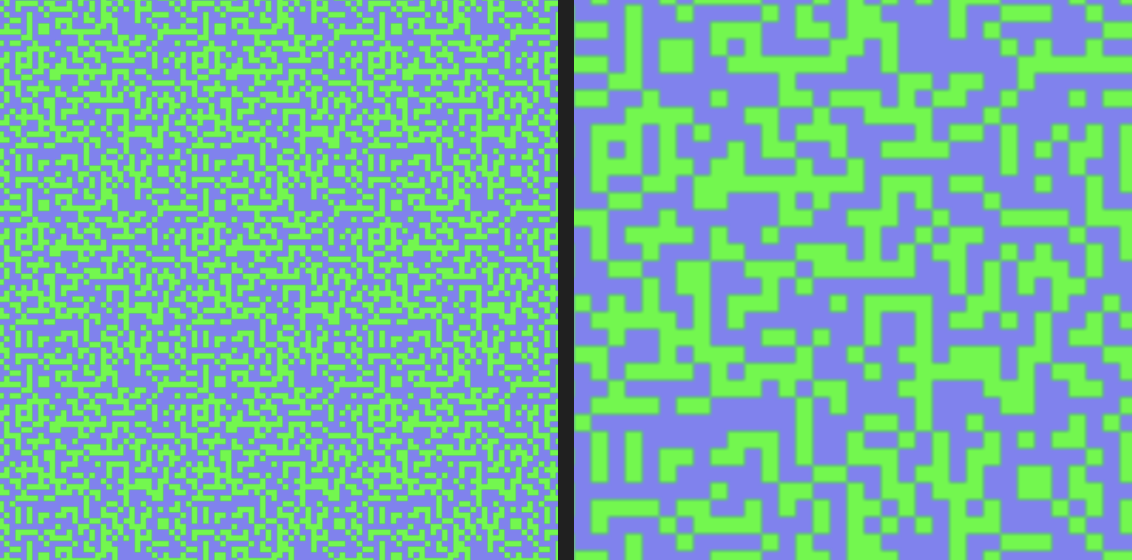
Left, the full canvas; right, a detail of the centre.
Write a Shadertoy shader that draws this pattern.

```glsl
#define REPEATS_DOWN 3.176
#define TILE_CELLS 31.0
#define GRID_SHIFT vec2(0.30, 0.64)
#define LIT_SHARE 0.43
#define THINNING 0.15
#define EDGE_SOFTNESS 0.20
#define EDGE_SHADE vec3(0.06, 0.0, 0.08)
#define VIOLET vec3(0.50, 0.51, 0.93)
#define GREEN vec3(0.45, 0.97, 0.31)
#define SEED 57u

// Integer hash of a cell, wrapped so that every tile is identical
float cellHash(vec2 cell) {
    uvec2 id = uvec2(mod(cell, TILE_CELLS) + 0.5);
    uint h = id.x * 1597u + id.y * 51749u + SEED * 7919u;
    h = (h ^ (h >> 16)) * 73244475u;
    h = (h ^ (h >> 15)) * 668265263u;
    h ^= h >> 16;
    return float(h & 65535u) / 65536.0;
}

// Random on/off cell; diagonal neighbours inhibit it, favouring thin strokes
float litCell(vec2 cell) {
    float level = cellHash(cell);
    for (int i = 0; i < 4; i++) {
        vec2 diagonal = vec2(i & 1, i >> 1) * 2.0 - 1.0;
        level -= THINNING * (cellHash(cell + diagonal) - 0.5);
    }
    return step(1.0 - LIT_SHARE, level);
}

// Blend the four nearest cells across narrow soft borders
float mazeCoverage(vec2 p, float pixelSize) {
    vec2 q = p - 0.5;
    vec2 cell = floor(q);
    float halfBand = clamp(0.5 * pixelSize, EDGE_SOFTNESS, 0.5);
    vec2 blend = smoothstep(0.5 - halfBand, 0.5 + halfBand, q - cell);
    float lower = mix(litCell(cell), litCell(cell + vec2(1, 0)), blend.x);
    float upper = mix(litCell(cell + vec2(0, 1)), litCell(cell + 1.0), blend.x);
    return mix(lower, upper, blend.y);
}

void mainImage(out vec4 fragColor, in vec2 fragCoord) {
    float cellsDown = REPEATS_DOWN * TILE_CELLS;
    vec2 p = fragCoord / iResolution.y * cellsDown + GRID_SHIFT;
    float coverage = mazeCoverage(p, cellsDown / iResolution.y);

    // Borders dip slightly darker between the two flat colours
    vec3 color = mix(VIOLET, GREEN, coverage);
    color -= EDGE_SHADE * 4.0 * coverage * (1.0 - coverage);
    fragColor = vec4(color, 1.0);
}
```
